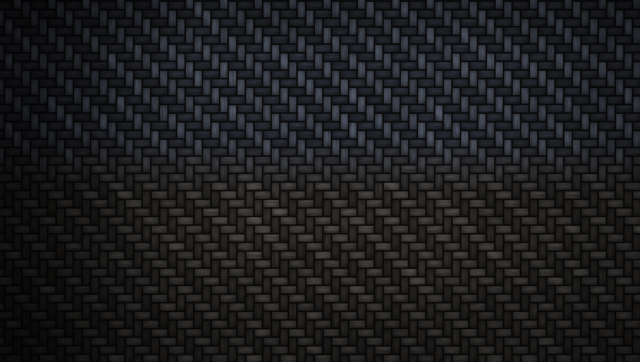
This texture is drawn by a Shadertoy shader. Its source:

```glsl
// Carbon fibre cloth in a two-over-two twill, cool light above and warm shade below

const vec2 TOWS = vec2(74.4, 42.0);          // tows across and down
const vec2 WEAVE_OFFSET = vec2(1.47, 0.12);
const vec3 GAP = vec3(0.045, 0.042, 0.043);
const vec3 WARP_COOL = vec3(0.262, 0.285, 0.330);
const vec3 WARP_WARM = vec3(0.165, 0.153, 0.140);
const vec3 WEFT_COOL = vec3(0.150, 0.163, 0.192);
const vec3 WEFT_WARM = vec3(0.250, 0.238, 0.226);

float hash(vec2 p) {
    return fract(sin(dot(p, vec2(127.1, 311.7))) * 43758.5453);
}

float noise(vec2 p) {
    vec2 i = floor(p);
    vec2 f = fract(p);
    f = f * f * (3.0 - 2.0 * f);
    return mix(mix(hash(i), hash(i + vec2(1.0, 0.0)), f.x),
               mix(hash(i + vec2(0.0, 1.0)), hash(i + vec2(1.0, 1.0)), f.x), f.y);
}

// Soft-edged float of a tow: x across (0..1), y along (0..2)
float floatMask(vec2 q, float blur) {
    vec2 d = abs(q - vec2(0.5, 1.0)) - vec2(0.36, 0.84);
    float dist = length(max(d, 0.0)) + min(max(d.x, d.y), 0.0) - 0.06;
    return 1.0 - smoothstep(-blur, blur, dist);
}

// Rounded relief, dipping at both ends where the tow goes under
float relief(vec2 q) {
    float across = 2.0 * q.x - 1.0;
    float along = q.y - 1.0;
    return (1.0 - 0.30 * across * across) * (1.0 - 0.32 * along * along);
}

// Fine filaments running along the tow
float filaments(vec2 q, float seed) {
    vec2 shift = vec2(seed * 57.0, seed * 31.0);
    float coarse = noise(q * vec2(4.0, 0.9) + shift);
    float fine = noise(q * vec2(9.0, 1.6) + shift.yx);
    return 0.76 + 0.28 * coarse + 0.20 * fine;
}

// Broad light that falls off toward the borders
float lighting(vec2 uv) {
    float left = mix(0.34, 1.0, smoothstep(-0.02, 0.38, uv.x));
    float right = 1.0 - 0.38 * smoothstep(0.70, 1.02, uv.x) * mix(0.6, 1.0, uv.y);
    float bottom = mix(0.70, 1.0, smoothstep(0.0, 0.40, uv.y));
    float top = 1.0 - 0.28 * smoothstep(0.80, 1.02, uv.y);
    return left * right * bottom * top;
}

vec3 weave(vec2 p, float cool, float blur) {
    vec2 cell = floor(p);
    vec2 f = fract(p);
    float turn = mod(cell.x + cell.y, 4.0);
    bool isWarp = turn < 2.0;

    // Local frame of whichever tow lies on top
    vec2 q = isWarp ? vec2(f.x, turn + f.y) : vec2(f.y, turn - 2.0 + f.x);
    vec2 start = isWarp ? cell - vec2(0.0, turn) : cell - vec2(turn - 2.0, 0.0);
    float seed = hash(start + (isWarp ? 0.0 : 91.0));

    vec3 tint = isWarp ? mix(WARP_WARM, WARP_COOL, cool)
                       : mix(WEFT_WARM, WEFT_COOL, cool);
    float tilt = isWarp ? 1.0 + 0.10 * (q.y - 1.0) : 1.0 + 0.35 * (q.x - 0.5);
    float shade = relief(q) * filaments(q, seed) * tilt * (0.88 + 0.24 * seed);
    return mix(GAP, tint * shade, floatMask(q, blur));
}

void mainImage(out vec4 fragColor, in vec2 fragCoord) {
    vec2 uv = fragCoord / iResolution.xy;
    float blur = max(0.05, 0.75 * TOWS.x / iResolution.x);

    // The cool reflection ends in a slightly uneven soft horizon
    float horizon = 0.545 + 0.015 * (noise(vec2(uv.x * 6.0, 3.0)) - 0.5);
    float cool = smoothstep(horizon - 0.09, horizon + 0.09, uv.y);

    vec3 color = weave(uv * TOWS + WEAVE_OFFSET, cool, blur);
    color *= lighting(uv) * (0.94 + 0.12 * noise(uv * vec2(9.0, 5.0)));
    fragColor = vec4(color, 1.0);
}
```
